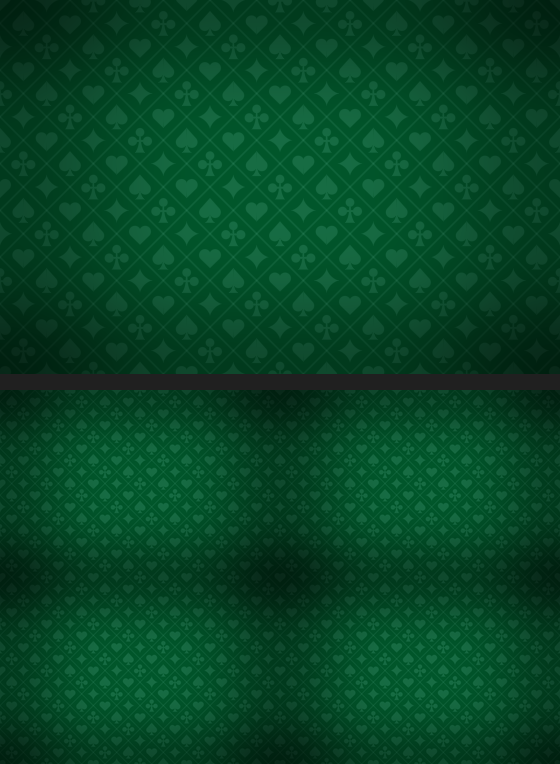
Top, the tile; bottom, the same tile 2 across and 2 down.
Give the GLSL for this pattern, as a Shadertoy shader.

```glsl
// Green card-table cloth: a diagonal lattice of card suits under a soft vignette.

const float PI = 3.14159265;
const vec2 HALF_CELLS = vec2(24.0, 16.0); // 12 by 8 diamonds, in half diagonals
const vec3 CLOTH = vec3(0.004, 0.315, 0.156);
const vec3 TINT = vec3(0.62, 0.95, 0.86);
const float SUIT_ALPHA = 0.128;
const float LINE_ALPHA = 0.085;
const float LINE_HALF_WIDTH = 0.036;

float coverage(float d, float aa) {
    return 1.0 - smoothstep(-aa, aa, d);
}

float circle(vec2 p, vec2 center, float radius) {
    return length(p - center) - radius;
}

// Hull of a sharp tip and a round lobe
float teardrop(vec2 p, vec2 tip, vec2 lobe, float radius) {
    vec2 axis = lobe - tip;
    float h = length(axis);
    vec2 dir = axis / h;
    vec2 q = p - tip;
    q = vec2(abs(q.x * dir.y - q.y * dir.x), dot(q, dir));
    float s = radius / h;
    float c = sqrt(1.0 - s * s);
    float k = dot(q, vec2(s, c));
    if (k < 0.0) return length(q);
    if (k > c * h) return length(q - vec2(0.0, h)) - radius;
    return dot(q, vec2(c, -s));
}

// Stalk that flares towards its flat base
float stem(vec2 p, float base, float top, float flare) {
    float t = clamp((top - p.y) / (top - base), 0.0, 1.0);
    float side = abs(p.x) - 0.035 - flare * t * t * t;
    return max(side, max(base - p.y, p.y - top));
}

float spade(vec2 p) {
    vec2 q = vec2(abs(p.x), p.y);
    float leaf = teardrop(q, vec2(0.0, 0.53), vec2(0.22, -0.08), 0.245);
    return min(leaf, stem(p, -0.53, -0.1, 0.17));
}

float heart(vec2 p) {
    vec2 q = vec2(abs(p.x), p.y);
    return teardrop(q, vec2(0.0, -0.47), vec2(0.22, 0.09), 0.25);
}

// Four-pointed diamond with hollow sides
float diamond(vec2 p) {
    vec2 q = abs(p);
    float hollow = 0.778 - length(q - 0.74);
    return max(hollow, (q.x + q.y - 0.51) * 0.7071);
}

float club(vec2 p) {
    vec2 q = vec2(abs(p.x), p.y);
    float leaves = min(circle(p, vec2(0.0, 0.34), 0.185),
                       circle(q, vec2(0.32, -0.04), 0.195));
    float joint = max(q.x - 0.2, abs(p.y + 0.03) - 0.045);
    return min(min(leaves, joint), stem(p, -0.53, 0.25, 0.17));
}

float suitShape(vec2 p, float suit) {
    if (suit < 0.5) return spade(p);
    if (suit < 1.5) return heart(p);
    if (suit < 2.5) return diamond(p);
    return club(p);
}

// Periodic darkening, flat where opposite edges meet
float vignette(vec2 uv) {
    vec2 s = sin(PI * (uv - 0.5));
    float edge = length(s * s) * 0.7071;
    return 1.07 - 0.67 * pow(edge, 1.9);
}

void mainImage(out vec4 fragColor, in vec2 fragCoord) {
    vec2 uv = fragCoord / iResolution.xy;
    vec2 p = uv * HALF_CELLS;
    float aa = 0.75 * HALF_CELLS.y / iResolution.y;

    // Diagonal cell coordinates and the cell centre
    vec2 diag = 0.5 * vec2(p.x + p.y, p.x - p.y);
    vec2 cell = floor(diag + 0.5);
    vec2 center = vec2(cell.x + cell.y, cell.x - cell.y);

    // Suits step along each diagonal; alternate rows are shifted
    float shift = 1.0 + 2.0 * mod(center.y, 2.0);
    float suit = mod(cell.y + shift, 4.0);
    float suitMask = coverage(suitShape(p - center, suit), aa);

    // Lattice lines, slightly brighter where they cross
    vec2 lineDist = (0.5 - abs(diag - cell)) * sqrt(2.0);
    float lineA = coverage(lineDist.x - LINE_HALF_WIDTH, aa);
    float lineB = coverage(lineDist.y - LINE_HALF_WIDTH, aa);

    vec3 color = mix(CLOTH, TINT, SUIT_ALPHA * suitMask);
    color = mix(color, TINT, LINE_ALPHA * lineA);
    color = mix(color, TINT, LINE_ALPHA * lineB);
    fragColor = vec4(color * vignette(uv), 1.0);
}
```
